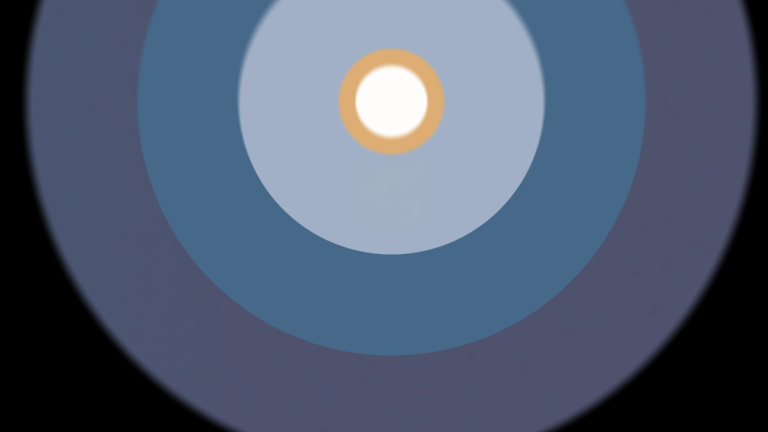
Reproduce this background procedurally as a Shadertoy shader.

```glsl
float hash(vec2 p) {
    vec3 q = fract(vec3(p.xyx) * 0.1031);
    q += dot(q, q.yzx + 33.33);
    return fract((q.x + q.y) * q.z);
}

float valueNoise(vec2 p) {
    vec2 cell = floor(p), f = fract(p);
    f = f * f * (3.0 - 2.0 * f);
    return mix(mix(hash(cell), hash(cell + vec2(1, 0)), f.x),
               mix(hash(cell + vec2(0, 1)), hash(cell + vec2(1, 1)), f.x), f.y);
}

// Coverage of a disc whose edge fades over the given half width
float disc(float dist, float radius, float softness) {
    float blur = max(softness, 0.75 / iResolution.y);
    return 1.0 - smoothstep(radius - blur, radius + blur, dist);
}

void mainImage(out vec4 fragColor, in vec2 fragCoord) {
    vec2 uv = (fragCoord - vec2(0.5 * iResolution.x, 0.0)) / iResolution.y;
    vec2 p = uv - vec2(0.0174, 0.765);
    float dist = length(p);
    float upward = p.y / max(dist, 0.001);

    // Edges are crisp below the centre and softer toward the top
    float softness = mix(0.002, 0.014, smoothstep(-0.6, 0.8, upward));
    float mottling = valueNoise(uv * vec2(40.0, 55.0)) - 0.5;

    // Outer ring, slightly bluer on the left
    vec3 outerRing = mix(vec3(0.293, 0.332, 0.440), vec3(0.306, 0.322, 0.427),
                         smoothstep(-0.75, -0.2, uv.x));
    outerRing += mottling * vec3(-0.008, 0.008, 0.008);

    // Pale disc with a faint warm column under the light
    vec3 paleDisc = vec3(0.631, 0.690, 0.776);
    float column = (1.0 - smoothstep(0.06, 0.10, abs(p.x)))
                 * smoothstep(-0.34, -0.26, p.y) * (1.0 - smoothstep(-0.16, -0.1, p.y));
    paleDisc += column * vec3(0.010, 0.002, -0.012) * (1.0 + mottling);

    // Concentric layers from the outside in
    vec3 color = vec3(0.0);
    color = mix(color, outerRing, disc(dist, 0.845, 0.017));
    color = mix(color, vec3(0.275, 0.408, 0.537), disc(dist, 0.588, softness * 0.7));
    color = mix(color, paleDisc, disc(dist, 0.354, softness));
    color = mix(color, vec3(0.865, 0.680, 0.455), disc(dist, 0.122, 0.007));
    color = mix(color, vec3(0.995, 0.992, 0.985),
                disc(dist, 0.083, 0.004 + 0.006 * abs(upward)));

    fragColor = vec4(color, 1.0);
}
```
